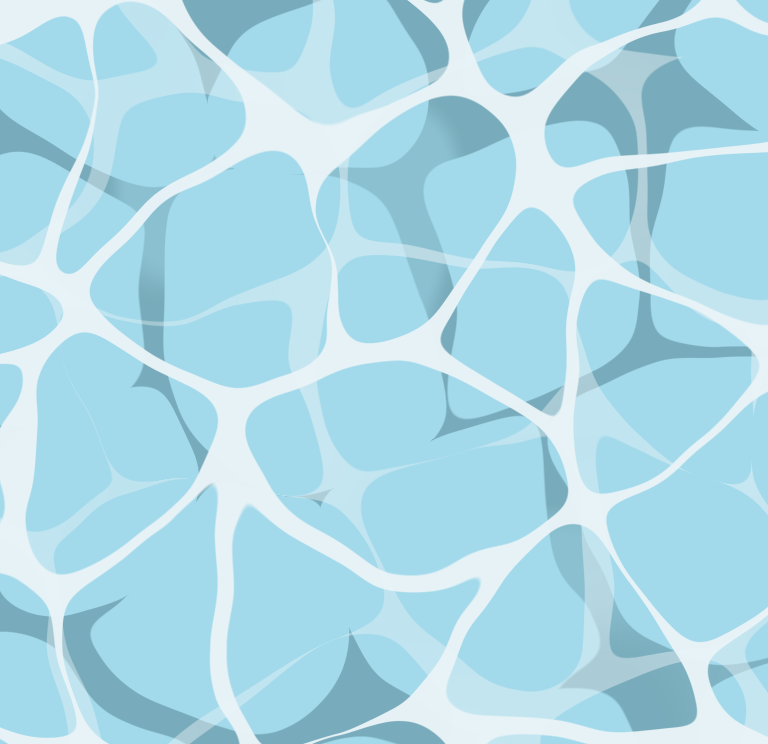
Give the GLSL for this texture, as a Shadertoy shader.

```glsl
// Stylised pool water: three flat webs of light and shade over a blue ground.
// Each web is a warped Voronoi border with a smooth minimum, so that its
// junctions swell into fillets, while noise varies the width of its strands.

const vec3 WATER = vec3(0.635, 0.852, 0.920);
const vec3 SHADE = vec3(0.470, 0.672, 0.732);
const vec3 FOAM  = vec3(0.910, 0.953, 0.968);

const float SHADE_SCALE = 3.2;   // cells per canvas height
const float VEIL_SCALE  = 3.5;
const float CREST_SCALE = 3.7;
const vec2 SHADE_WIDTH = vec2(-0.055, 0.125);  // thinnest, thickest half strand
const vec2 VEIL_WIDTH  = vec2(-0.025, 0.090);
const vec2 CREST_WIDTH = vec2(0.002, 0.056);
const float VEIL_ALPHA = 0.46;
const float JITTER = 0.84;       // irregularity of the cells
const float FILLET = 15.0;       // lower values round the junctions more
const float BEND = 0.42;         // large curves of the strands
const float RIPPLE = 0.07;       // small wobble of the strands

float hash(vec2 p) {
    return fract(sin(dot(p, vec2(127.1, 311.7))) * 43758.5453);
}

vec2 hash2(vec2 p) {
    return vec2(hash(p), hash(p + 57.3));
}

float noise(vec2 p) {
    vec2 i = floor(p), f = fract(p);
    f = f * f * (3.0 - 2.0 * f);
    return mix(mix(hash(i), hash(i + vec2(1, 0)), f.x),
               mix(hash(i + vec2(0, 1)), hash(i + vec2(1, 1)), f.x), f.y);
}

vec2 noise2(vec2 p) {
    return vec2(noise(p), noise(p + 31.7)) - 0.5;
}

// Vector from the point to the seed of a neighbouring cell
vec2 toSeed(vec2 p, vec2 cell) {
    return cell + 0.5 + JITTER * (hash2(cell) - 0.5) - p;
}

// Rounded distance to the nearest cell border
float borderDistance(vec2 p) {
    vec2 home = floor(p), nearCell = home, nearSeed = vec2(9.0);
    for (int y = -1; y <= 1; y++)
    for (int x = -1; x <= 1; x++) {
        vec2 cell = home + vec2(x, y);
        vec2 seed = toSeed(p, cell);
        if (dot(seed, seed) < dot(nearSeed, nearSeed)) {
            nearSeed = seed;
            nearCell = cell;
        }
    }
    float sum = 0.0;
    for (int y = -2; y <= 2; y++)
    for (int x = -2; x <= 2; x++) {
        if (x == 0 && y == 0) continue;
        vec2 seed = toSeed(p, nearCell + vec2(x, y));
        float d = dot(0.5 * (nearSeed + seed), normalize(seed - nearSeed));
        sum += exp(-FILLET * d);
    }
    return -log(sum) / FILLET;
}

// Coverage of one web of strands
float web(vec2 uv, float scale, vec2 width, float swell, vec2 offset) {
    vec2 p = uv * scale + offset;
    vec2 bent = p + BEND * noise2(p * 1.1) + RIPPLE * noise2(p * 3.7 + 8.0);
    float halfWidth = mix(width.x, width.y, noise(p * 1.6 + 4.3)) + swell;
    float soft = 0.9 * scale / iResolution.y;
    return 1.0 - smoothstep(-soft, soft, borderDistance(bent) - halfWidth);
}

void mainImage(out vec4 fragColor, in vec2 fragCoord) {
    vec2 uv = fragCoord / iResolution.y;

    // Broad shadows, paler in places
    float shade = web(uv, SHADE_SCALE, SHADE_WIDTH, 0.0, vec2(13.2, 41.6));
    shade *= mix(0.55, 1.0, smoothstep(0.34, 0.46, noise(uv * 4.0 + 17.0)));
    vec3 color = mix(WATER, SHADE, shade);

    // Translucent light below the surface
    float veil = web(uv, VEIL_SCALE, VEIL_WIDTH, 0.0, vec2(71.4, 22.8));
    float veilAlpha = VEIL_ALPHA + 0.16 * (noise(uv * 5.0 + 3.0) - 0.5);
    color = mix(color, FOAM, veil * veilAlpha);

    // Bright crests, swelling into patches at the left rim
    float rim = smoothstep(0.09, 0.0, uv.x);
    float swell = 0.16 * rim * smoothstep(0.4, 0.7, noise(vec2(3.0, uv.y * 5.0)));
    float crest = web(uv, CREST_SCALE, CREST_WIDTH, swell, vec2(35.7, 64.1));
    color = mix(color, FOAM, crest * 0.97);

    fragColor = vec4(color, 1.0);
}
```
